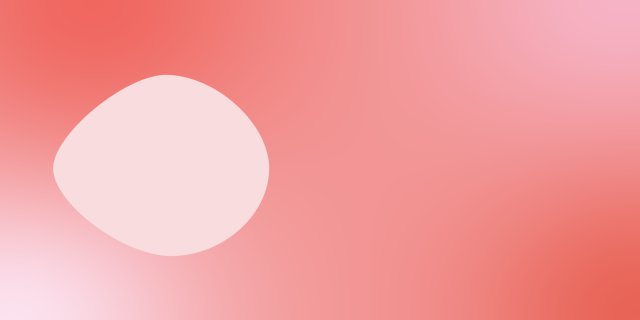
Reproduce this background procedurally as a Shadertoy shader.

```glsl
// A pale rounded pebble resting on a soft coral and pink mesh gradient.
// The backdrop blends wide gaussian glows over a coral base; the pebble is
// four cubic curve quadrants, each solved by bisection along the pixel's ray.

// Gaussian falloff: 1 at the centre, fading over the given radii.
float glow(vec2 p, vec2 center, vec2 radii) {
    vec2 d = (p - center) / radii;
    return exp(-dot(d, d));
}

// Quarter curve from (1,0) to (0,1); a larger handle gives a fuller corner.
vec2 quarterCurve(float t, float handle) {
    float s = 1.0 - t;
    float side = 3.0 * s * t;
    return vec2(s * s * s + side * (s + t * handle),
                t * t * t + side * (t + s * handle));
}

// Approximate signed distance to the pebble, negative inside.
float pebble(vec2 p) {
    bool upper = p.y > 0.474;
    vec2 center = vec2(upper ? 0.518 : 0.534, 0.474);
    vec2 d = p - center;
    bool right = d.x > 0.0;
    vec2 radii = vec2(right ? 0.841 - center.x : center.x - 0.166,
                      upper ? 0.292 : 0.274);
    float handle = upper ? (right ? 0.48 : 0.36) : (right ? 0.53 : 0.40);

    vec2 q = abs(d) / radii;
    float low = 0.0, high = 1.0;
    for (int i = 0; i < 14; i++) {
        float t = 0.5 * (low + high);
        vec2 c = quarterCurve(t, handle);
        if (c.y * q.x < c.x * q.y) low = t; else high = t;
    }
    float edge = length(quarterCurve(0.5 * (low + high), handle));
    return length(d) * (1.0 - edge / max(length(q), 0.001));
}

void mainImage(out vec4 fragColor, in vec2 fragCoord) {
    // Height runs 0 to 1; width is normalised to a 2:1 canvas.
    vec2 p = fragCoord / iResolution.xy * vec2(2.0, 1.0);

    // Backdrop glows
    vec3 color = vec3(0.950, 0.585, 0.580);
    color = mix(color, vec3(0.985, 0.890, 0.940), glow(p, vec2(0.04, 0.00), vec2(0.60, 0.50)));
    color = mix(color, vec3(0.965, 0.705, 0.775), glow(p, vec2(1.95, 1.02), vec2(0.55, 0.50)));
    color = mix(color, vec3(0.910, 0.390, 0.340), glow(p, vec2(1.99, 0.02), vec2(0.50, 0.44)));
    color = mix(color, vec3(0.940, 0.405, 0.375), glow(p, vec2(0.29, 1.00), vec2(0.56, 0.47)));

    // Pebble with an antialiased rim
    float pixel = 1.0 / iResolution.y;
    float cover = 1.0 - smoothstep(-0.75 * pixel, 0.75 * pixel, pebble(p));
    color = mix(color, vec3(0.976, 0.867, 0.869), cover);

    fragColor = vec4(color, 1.0);
}
```
